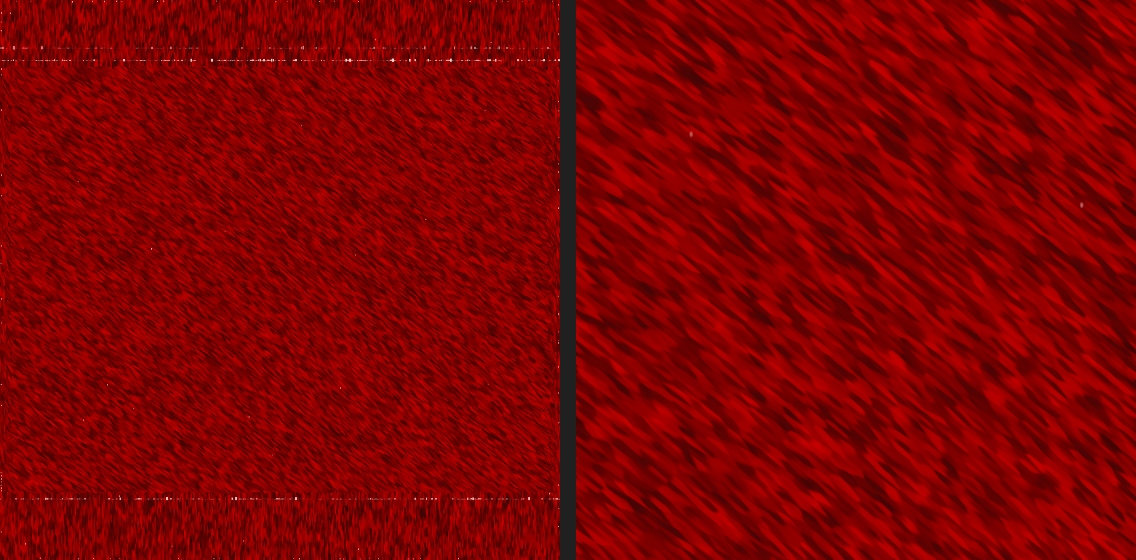
Left, the full canvas; right, a detail of the centre.
Reproduce this texture procedurally as a three.js fragment shader.

```glsl
// Deep red combed fur with slanted hairs, upright hem bands and pale broken seams.
varying vec2 vUv;

vec2 hash2(vec2 p) {
  vec3 q = fract(p.xyx * vec3(0.1031, 0.1030, 0.0973));
  q += dot(q, q.yzx + 33.33);
  return fract((q.xx + q.yz) * q.zy);
}

// Soft cellular noise: every cell point carries a random tone.
float cellTone(vec2 p) {
  vec2 cell = floor(p);
  float tone = 0.0;
  float total = 0.0;
  for (int j = -1; j <= 1; j++) {
    for (int i = -1; i <= 1; i++) {
      vec2 id = cell + vec2(float(i), float(j));
      vec2 away = id + hash2(id + 700.0) - p;
      float weight = exp(-8.0 * dot(away, away));
      tone += weight * hash2(id + 1311.0).x;
      total += weight;
    }
  }
  return tone / total;
}

// Hairs leaning down to the right by an angle: fine strands over small tufts.
float furTone(vec2 p, float angle) {
  vec2 along = vec2(cos(angle), -sin(angle));
  vec2 q = vec2(dot(p, along), dot(p, vec2(-along.y, along.x)));
  float strands = cellTone(q / vec2(0.0125, 0.0026) + angle * 50.0);
  float tufts = cellTone(q / vec2(0.015, 0.0060) + 70.0);
  return 0.39 * (strands - 0.5) + 0.15 * (tufts - 0.5);
}

// Row of thin, clumped pale dashes along a horizontal line.
float seam(vec2 p, float height, float density, float seed) {
  float x = p.x * 300.0;
  vec2 rnd = hash2(vec2(floor(x), seed));
  float clump = 0.55 + 0.45 * sin(p.x * 57.0 + seed) * sin(p.x * 23.0 + seed * 2.0);
  float present = step(1.0 - density * clump, rnd.x);
  float thick = 0.0022 * pow(rnd.y, 6.0);
  float away = abs(p.y - height - 0.0012 * (rnd.y - 0.5));
  float dash = 1.0 - 0.6 * smoothstep(0.3, 0.5, abs(fract(x) - 0.5));
  float line = 1.0 - smoothstep(thick, thick + 0.0018, away);
  return line * max(0.12 * clump, present * dash * mix(0.25, 1.0, rnd.y));
}

// Rare tiny flecks of lint, denser toward the canvas border.
float lint(vec2 p, float border) {
  vec2 grid = p * 190.0;
  vec2 id = floor(grid);
  vec2 rnd = hash2(id + 57.0);
  vec2 away = fract(grid) - 0.35 - 0.3 * hash2(id + 203.0);
  float chance = mix(0.0004, 0.10, 1.0 - smoothstep(0.002, 0.006, border));
  float fleck = 1.0 - smoothstep(0.1, 0.35, length(away * vec2(1.3, 0.8)));
  return step(rnd.x, chance) * fleck * mix(0.3, 1.0, rnd.y);
}

void main() {
  vec2 p = vUv;
  float side = min(p.x, 1.0 - p.x);
  float border = min(side, min(p.y, 1.0 - p.y));

  // The nap drifts gently, stands up at the sides and is upright in the hems.
  vec2 nap = p + 0.008 * sin(p.yx * vec2(9.0, 7.0) + vec2(0.5, 2.0));
  float ragged = 0.003 * sin(p.y * 91.0) + 0.002 * sin(p.y * 237.0);
  float strip = floor((side + ragged) / 0.010);
  float angle = strip < 1.0 ? 1.40 : (strip < 2.0 ? 1.05 : 0.68);
  float edgeWave = 0.0015 * sin(p.x * 170.0) + 0.001 * sin(p.x * 411.0);
  float hem = step(0.380, abs(p.y - 0.5005) + edgeWave);
  if (hem > 0.5) {
    nap = p;
    angle = 1.5708;
  }

  // Red fur, a little darker and harsher in the hems.
  float tone = furTone(nap, angle) * mix(1.0, 1.12, hem);
  float red = clamp(0.515 - 0.02 * hem + tone, 0.12, 0.9);
  vec3 color = vec3(red, 0.015 * (1.0 - smoothstep(0.28, 0.45, red)) * vec2(1.0));

  // Pale seams and lint.
  float pale = seam(p, 0.892, 0.85, 3.0);
  pale = max(pale, 0.6 * seam(p, 0.914, 0.45, 17.0));
  pale = max(pale, 0.9 * seam(p, 0.109, 0.65, 29.0));
  pale = max(pale, 0.8 * lint(p, border));
  color = mix(color, vec3(0.98, 0.85, 0.82), pale);

  gl_FragColor = vec4(color, 1.0);
}
```
